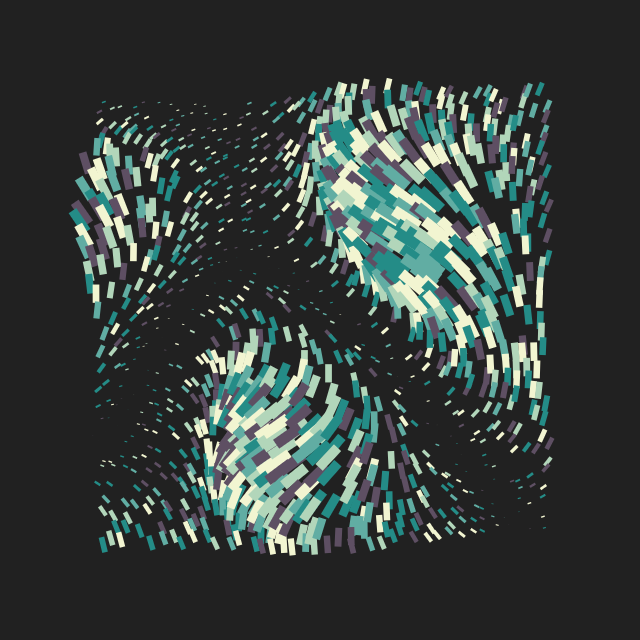
Reproduce this background procedurally as a Shadertoy shader.

```glsl
// A swirling field of coloured dashes, turned and scaled by a smooth signed flow, on charcoal.

const vec3  BACKGROUND  = vec3(0.13);
const vec3  TEAL        = vec3(0.14, 0.55, 0.53);
const vec3  SEA_GREEN   = vec3(0.38, 0.68, 0.64);
const vec3  MINT        = vec3(0.70, 0.84, 0.73);
const vec3  CREAM       = vec3(0.95, 0.96, 0.82);
const vec3  PLUM        = vec3(0.37, 0.31, 0.39);

const vec2  GRID_ORIGIN = vec2(0.141, 0.169);
const vec2  GRID_COUNT  = vec2(39.0, 37.0);
const float CELL        = 0.0182;              // grid spacing
const float JITTER      = 0.8;                 // scatter, in cells
const float GAPS        = 0.18;                // share of empty cells
const float TURN        = 2.70;                // dash angle at full flow
const float DRIFT       = 0.053;               // dash offset at full flow
const vec2  HALF_DASH   = vec2(0.0245, 0.0090);

float hash(vec2 p) {
    vec3 q = fract(p.xyx * 0.1031);
    q += dot(q, q.yzx + 33.33);
    return fract((q.x + q.y) * q.z);
}

// Gaussian hill with its axes turned by tilt
float hill(vec2 p, vec2 centre, vec2 radii, float tilt) {
    vec2 d = p - centre;
    float c = cos(tilt), s = sin(tilt);
    d = vec2(c * d.x + s * d.y, c * d.y - s * d.x) / radii;
    return exp(-0.5 * dot(d, d));
}

// Signed flow: its sign sets the turning sense, its size the dash size
float flowField(vec2 p) {
    float f = 0.0;
    // Hills that turn counterclockwise
    f += 1.25 * hill(p, vec2(0.657, 0.603), vec2(0.108, 0.180), 0.524);
    f += 0.85 * hill(p, vec2(0.140, 0.645), vec2(0.105, 0.095), 0.0);
    f += 0.38 * hill(p, vec2(0.124, 0.453), vec2(0.042, 0.075), 0.0);
    f += 0.34 * hill(p, vec2(0.830, 0.831), vec2(0.075, 0.125), 0.0);
    f += 0.24 * hill(p, vec2(0.866, 0.320), vec2(0.065, 0.110), 0.0);
    // Hollows that turn clockwise
    f -= 1.20 * hill(p, vec2(0.478, 0.335), vec2(0.116, 0.118), 0.0);
    f -= 0.24 * hill(p, vec2(0.384, 0.490), vec2(0.056), 0.0);
    f -= 0.45 * hill(p, vec2(0.163, 0.154), vec2(0.120, 0.070), 0.0);
    f -= 0.20 * hill(p, vec2(0.700, 0.193), vec2(0.090, 0.065), 0.0);
    return 1.1 * tanh(1.1 * f);
}

vec3 dashColor(float pick) {
    if (pick < 0.24) return TEAL;
    if (pick < 0.41) return SEA_GREEN;
    if (pick < 0.60) return MINT;
    if (pick < 0.82) return CREAM;
    return PLUM;
}

// Coverage of a rectangle, softened over one pixel
float boxMask(vec2 p, vec2 halfSize, float pixel) {
    vec2 cover = clamp((halfSize - abs(p)) / pixel + 0.5, 0.0, 1.0);
    cover *= min(vec2(1.0), 2.0 * halfSize / pixel);
    return cover.x * cover.y;
}

void mainImage(out vec4 fragColor, in vec2 fragCoord) {
    float pixel = 1.0 / min(iResolution.x, iResolution.y);
    vec2 uv = (fragCoord - 0.5 * iResolution.xy) * pixel + 0.5;
    vec2 home = floor((uv - GRID_ORIGIN) / CELL);
    vec3 color = BACKGROUND;

    // Visit every cell whose drifting dash could reach this point
    for (int i = -2; i <= 5; i++) {
        for (int j = 4; j >= -4; j--) {
            vec2 cell = home + vec2(i, j);
            if (any(lessThan(cell, vec2(0.0))) || any(greaterThanEqual(cell, GRID_COUNT))) continue;
            if (hash(cell + 133.7) < GAPS) continue;

            vec2 scatter = vec2(hash(cell + 17.3), hash(cell + 71.9)) - 0.5;
            vec2 anchor = GRID_ORIGIN + (cell + 0.5 + JITTER * scatter) * CELL;
            float flow = flowField(anchor);
            float size = abs(flow);
            vec2 along = vec2(cos(TURN * flow), sin(TURN * flow));

            // Drift along the flow, then draw in the dash's own frame
            vec2 d = uv - anchor - DRIFT * size * along;
            vec2 local = vec2(dot(d, along), dot(d, vec2(-along.y, along.x)));
            float mask = boxMask(local, HALF_DASH * size, pixel);
            color = mix(color, dashColor(hash(cell + 5.1)), mask);
        }
    }
    fragColor = vec4(color, 1.0);
}
```
